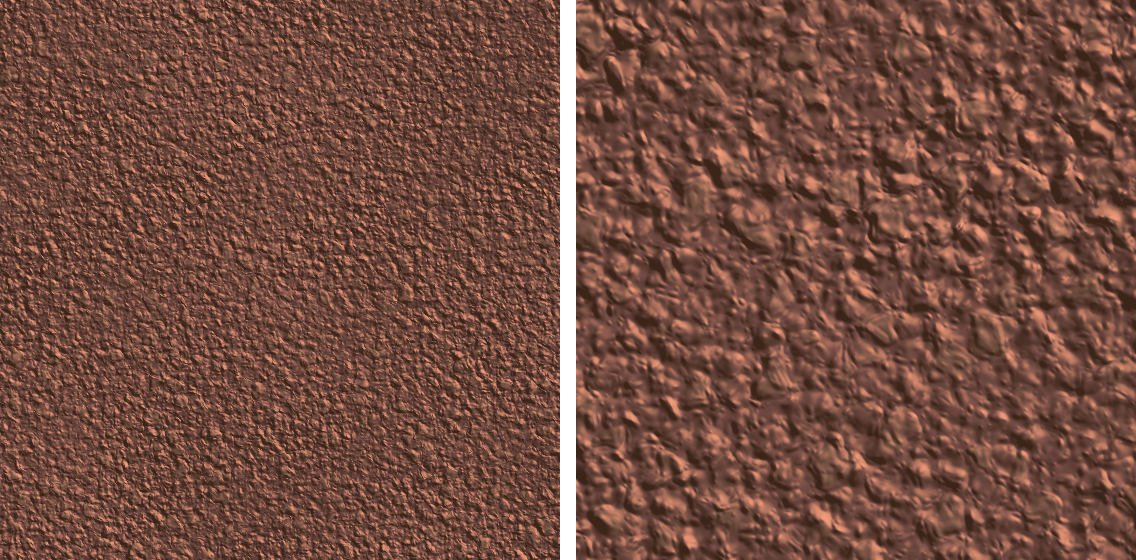
Left, the full canvas; right, a detail of the centre.
This texture is drawn by a WebGL 2 fragment shader. Its source:

```glsl
#version 300 es
precision highp float;

uniform vec2 u_resolution;
out vec4 fragColor;

// Integer hash: three random values per cell and layer
vec3 hash3(vec2 cell, float layer) {
    uvec3 v = uvec3(ivec3(vec3(cell, layer)) + 4096);
    v = v * 1664525u + 1013904223u;
    v.x += v.y * v.z;
    v.y += v.z * v.x;
    v.z += v.x * v.y;
    v ^= v >> 16u;
    v.x += v.y * v.z;
    v.y += v.z * v.x;
    v.z += v.x * v.y;
    return vec3(v >> 8u) / 16777216.0;
}

// Smooth two-channel value noise in 0..1
vec2 noise2(vec2 p, float layer) {
    vec2 cell = floor(p);
    vec2 f = fract(p);
    f = f * f * (3.0 - 2.0 * f);
    vec2 bottom = mix(hash3(cell, layer).xy, hash3(cell + vec2(1, 0), layer).xy, f.x);
    vec2 top = mix(hash3(cell + vec2(0, 1), layer).xy, hash3(cell + vec2(1, 1), layer).xy, f.x);
    return mix(bottom, top, f.y);
}

// Scattered rounded grains with flattened tops, one per cell
float grains(vec2 p, float layer, float minRadius, float maxRadius, float plateau) {
    vec2 cell = floor(p);
    float height = 0.0;
    for (int y = -1; y <= 1; y++) {
        for (int x = -1; x <= 1; x++) {
            vec2 neighbour = cell + vec2(x, y);
            vec3 rnd = hash3(neighbour, layer);
            float radius = mix(minRadius, maxRadius, rnd.z);
            float dist = length(p - neighbour - 0.1 - 0.8 * rnd.xy);
            float dome = 1.0 - smoothstep(radius * plateau, radius, dist);
            height = max(height, radius * dome);
        }
    }
    return height;
}

// Surface relief: x is the height in canvas units, y the coarse grain cover
vec2 relief(vec2 p) {
    const mat2 turn = mat2(0.8, 0.6, -0.6, 0.8);
    vec2 warped = p + 0.012 * (noise2(turn * p * 95.0, 11.0) - 0.5);
    float coarse = grains(warped * 24.0, 1.0, 0.18, 0.40, 0.3);
    float cover = smoothstep(0.05, 0.28, coarse);
    float height = 0.27 * coarse / 24.0;
    float fade = 1.0 - 0.35 * cover;

    // Finer grains, softened a little on the coarse plateaus
    float frequency = 46.0;
    float strength = 0.28;
    for (int i = 0; i < 3; i++) {
        vec2 q = mix(p, warped, 0.5) * frequency;
        height += strength * fade * grains(q, float(i) + 2.0, 0.2, 0.55, 0.15) / frequency;
        frequency *= 1.8;
        strength *= 0.95;
    }

    // Continuous roughness fills the ground between grains
    height += 0.42 * fade * noise2(turn * p * 105.0, 41.0).x / 105.0;
    height += 0.36 * fade * noise2(turn * p * 210.0, 42.0).x / 210.0;
    return vec2(height, cover);
}

// Tone ramp: shadow below 1, lit tone above 1
vec3 tone(float light, vec3 base) {
    const vec3 shadow = vec3(0.23, 0.14, 0.095);
    const vec3 glow = vec3(0.97, 0.62, 0.48);
    vec3 lower = mix(shadow, base, clamp(light, 0.0, 1.0));
    return mix(lower, glow, pow(clamp(light - 1.0, 0.0, 1.0), 1.3));
}

void main() {
    vec2 p = gl_FragCoord.xy / u_resolution.y;

    // Surface normal from central differences
    const float stepSize = 0.0008;
    vec2 dx = vec2(stepSize, 0.0);
    vec2 dy = dx.yx;
    vec2 slope = vec2(relief(p + dx).x - relief(p - dx).x,
                      relief(p + dy).x - relief(p - dy).x) / (2.0 * stepSize);
    float patchiness = mix(0.75, 1.2, noise2(p * 9.0, 21.0).x);
    vec3 normal = normalize(vec3(-slope * patchiness, 1.0));

    // Low light from the upper right
    vec3 lightDir = normalize(vec3(0.6, 0.62, 0.5));
    float light = max(dot(normal, lightDir), 0.0) / lightDir.z;

    // Reddish ground between browner grain tops
    const vec3 ground = vec3(0.41, 0.272, 0.242);
    const vec3 grainTop = vec3(0.45, 0.315, 0.262);
    vec3 base = mix(ground, grainTop, relief(p).y);
    base *= mix(0.92, 1.08, noise2(p * 6.0, 31.0).y);

    fragColor = vec4(tone(light, base), 1.0);
}
```
